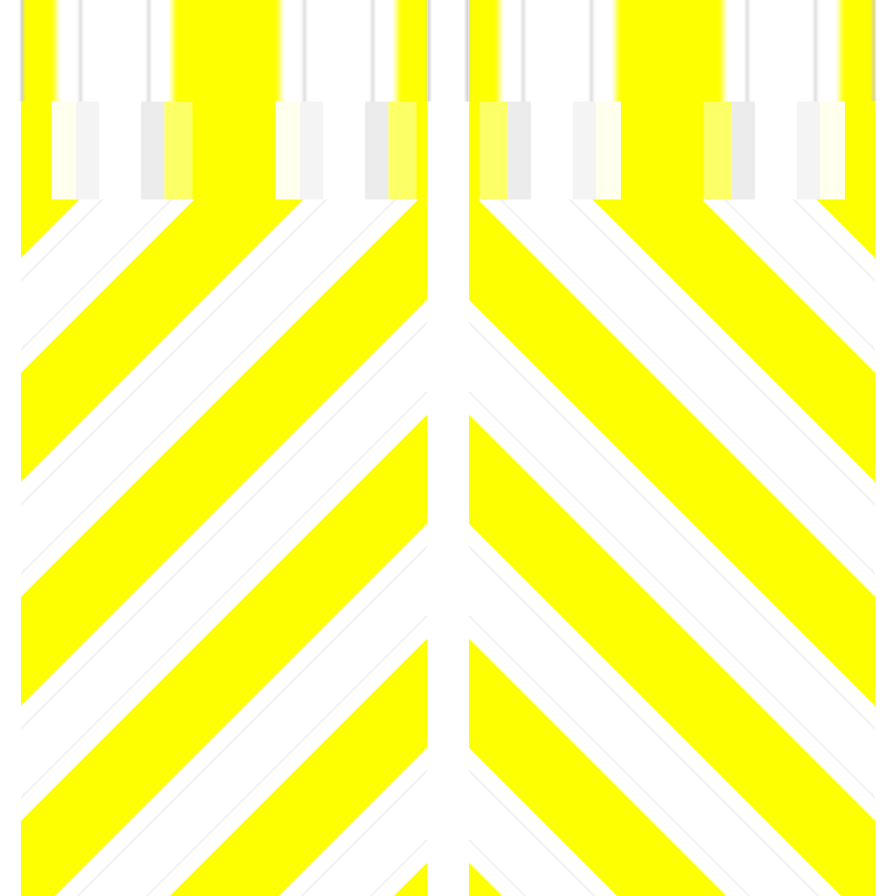
A WebGL 2 fragment shader for this pattern:

```glsl
#version 300 es
precision highp float;
// Two mirrored panels of yellow diagonal stripes hanging from upright bars and pale blocks.
uniform vec2 u_resolution;
out vec4 outColor;

const float PERIOD = 192.0; // stripe repeat, with the canvas 768 units wide

// Coverage of a bar around a centre
float bar(float x, float center, float halfWidth, float soft) {
  return 1.0 - smoothstep(-soft, soft, abs(x - center) - halfWidth);
}

// The same bar, repeated every PERIOD
float repeatBar(float x, float center, float halfWidth, float soft) {
  float offset = mod(x - center + 0.5 * PERIOD, PERIOD) - 0.5 * PERIOD;
  return bar(offset, 0.0, halfWidth, soft);
}

void main() {
  vec2 p = gl_FragCoord.xy / u_resolution * 768.0;
  float x = 384.0 - abs(p.x - 384.0); // mirror about the middle
  float y = 768.0 - p.y;              // distance from the top
  float aa = 0.5 * 768.0 / min(u_resolution.x, u_resolution.y);
  vec3 white = vec3(1.0);
  vec3 yellow = vec3(0.995, 1.0, 0.0);
  float panel = bar(x, 192.0, 174.0, aa);

  // Diagonal stripes with a hairline on either side
  float d = x + y;
  float hairlines = repeatBar(d, 450.6, 1.0, 1.6) + repeatBar(d, 509.8, 1.0, 1.6);
  vec3 diagonal = mix(white, vec3(0.935), hairlines);
  diagonal = mix(diagonal, yellow, repeatBar(d, 384.25, 46.75, 1.4 * aa));
  diagonal = mix(white, diagonal, panel);

  // Row of flat pale blocks between yellow bars
  vec3 blocks = mix(white, yellow, repeatBar(x, 200.25, 35.75, aa));
  blocks = mix(blocks, vec3(1.0, 1.0, 0.93), repeatBar(x, 54.5, 10.5, aa));
  blocks = mix(blocks, vec3(0.957), repeatBar(x, 75.0, 10.0, aa));
  blocks = mix(blocks, vec3(0.925), repeatBar(x, 131.0, 10.0, aa));
  blocks = mix(blocks, vec3(0.99, 1.0, 0.4), repeatBar(x, 153.0, 12.0, aa));
  blocks = mix(white, blocks, panel);

  // Top row of soft upright bars, grey lines and panel borders
  float greyLines = repeatBar(x, 69.0, 1.2, 2.6) + repeatBar(x, 127.5, 1.2, 2.6);
  vec3 upright = mix(white, vec3(0.85), greyLines);
  upright = mix(upright, yellow, repeatBar(x, 194.0, 46.0, 5.0));
  upright = mix(white, upright, panel);
  float borders = bar(x, 19.0, 1.2, 2.4) + bar(x, 367.5, 1.2, 2.4);
  upright = mix(upright, vec3(0.8), borders);

  // Stack the three rows from the top down
  vec3 color = mix(upright, blocks, smoothstep(87.0 - aa, 87.0 + aa, y));
  color = mix(color, diagonal, smoothstep(171.0 - aa, 171.0 + aa, y));
  outColor = vec4(color, 1.0);
}
```
